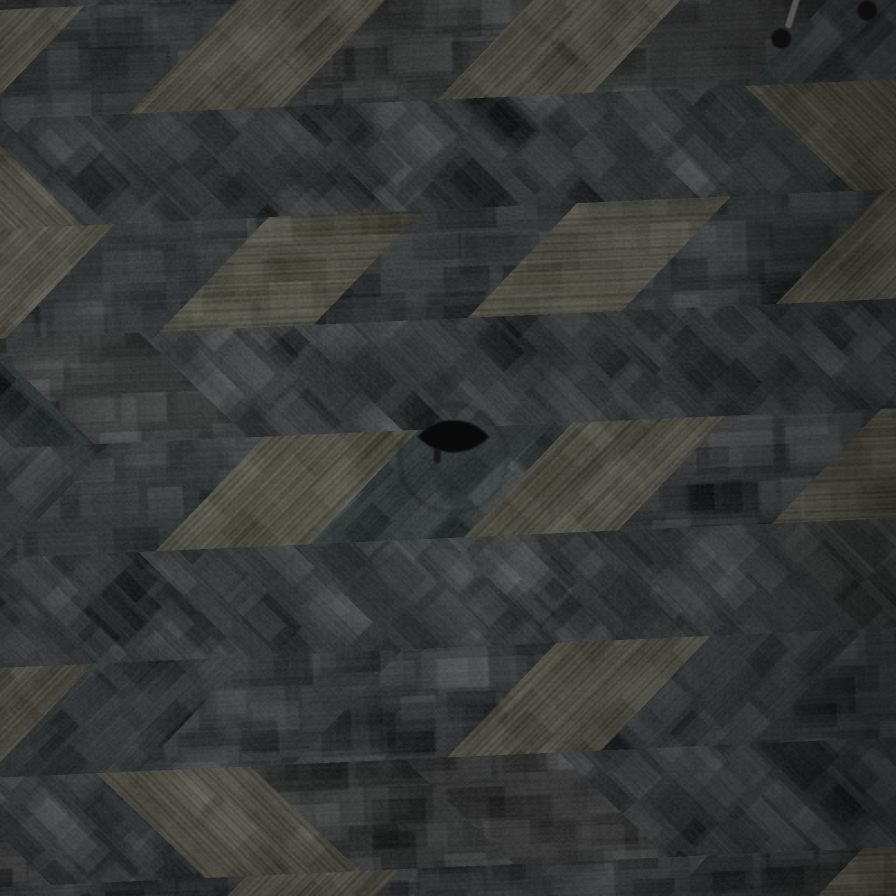
Reproduce this texture procedurally as a Shadertoy shader.

```glsl
// Dim patchwork carpet of slanted woven tiles with a small floor hatch.

float hash(vec2 p) {
    return fract(sin(dot(p, vec2(127.1, 311.7))) * 43758.545);
}

// Soft shaded rectangles of random size, in three staggered layers
float patches(vec2 p, float seed) {
    float sum = 0.0;
    for (int i = 0; i < 3; i++) {
        float layer = float(i);
        vec2 size = vec2(0.1, 0.066) * (1.0 - 0.2 * layer);
        vec2 q = p / size + seed * 37.0 + layer * 5.37;
        q.x += hash(vec2(floor(q.y), seed + layer));
        vec2 id = floor(q) + layer * 19.0;
        vec2 f = fract(q);
        float shade = hash(id + seed) - 0.5;
        vec2 halfSize = 0.32 + 0.17 * vec2(hash(id + 3.1), hash(id + 8.7));
        vec2 edge = smoothstep(vec2(0.0), vec2(0.05), halfSize - abs(f - 0.5));
        float fade = mix(0.4, 1.0, hash(id + 5.5) > 0.5 ? f.x : f.y);
        sum += shade * fade * edge.x * edge.y;
    }
    return sum;
}

// Irregular fine threads running across coordinate x
float threads(float x, float seed) {
    return 0.4 * sin(x * 810.0 + seed * 40.0 + 2.0 * sin(x * 93.0))
         + 0.35 * sin(x * 1290.0 + 3.0 * sin(x * 61.0 + seed * 9.0))
         + 0.25 * sin(x * 373.0 + seed * 17.0);
}

float segment(vec2 p, vec2 a, vec2 b) {
    vec2 ab = b - a;
    return length(p - a - ab * clamp(dot(p - a, ab) / dot(ab, ab), 0.0, 1.0));
}

vec3 carpet(vec2 uv) {
    // Sloping rows of parallelograms that lean alternately right and left
    float y = (uv.y - 0.045 * uv.x) * 8.17 - 0.08;
    float row = floor(y);
    bool oddRow = mod(row, 2.0) > 0.5;
    float lean = oddRow ? 1.0 : -1.0;
    float start = (oddRow ? 0.17 : 0.25) + 0.06 * (hash(vec2(row, 2.0)) - 0.5);
    float column = floor((uv.x - start - lean * fract(y) * 0.122) / 0.172);
    float seed = hash(vec2(column, row) + 4.3);
    float chance = oddRow ? 0.8 : 0.3;
    bool warm = mod(column, 2.0) < 0.5 && hash(vec2(row, column) + 9.0) < chance;

    // Weave direction of this tile
    bool diagonal = (warm || !oddRow) ? seed < 0.85 : seed < 0.25;
    float angle = diagonal ? lean * 0.785 : 0.04;
    vec2 along = vec2(cos(angle), sin(angle));
    vec2 p = vec2(dot(uv, along), dot(uv, vec2(-along.y, along.x)));
    float block = patches(p, seed);
    float thread = threads(p.y, seed);

    // Slate tiles and straw-striped tiles
    vec3 slate = mix(vec3(0.182, 0.200, 0.204), vec3(0.203, 0.204, 0.206), seed);
    vec3 straw = vec3(0.283, 0.281, 0.247);
    vec3 color = warm ? straw : slate;
    color += block * (warm ? 0.09 : 0.125);
    color += thread * (warm ? vec3(0.043, 0.042, 0.032) : vec3(0.012));
    color += 0.03 * (hash(floor(uv * 400.0)) - 0.5);

    // Room light, falling off to the right and the corners
    vec2 c = uv - vec2(0.4, 0.5);
    return color * (1.09 - 0.4 * dot(c, c) - 0.18 * smoothstep(0.7, 1.0, uv.x));
}

vec3 scene(vec2 uv) {
    vec3 color = carpet(uv);

    // Round floor plate with its lens-shaped opening and pull tab
    vec2 h = uv - vec2(0.506, 0.513);
    float plate = length(h + vec2(0.0, 0.025));
    color *= 1.0 - 0.14 * smoothstep(0.006, 0.0, abs(plate - 0.06));
    float lens = max(length(h - vec2(0.0, 0.035)), length(h + vec2(0.0, 0.035))) - 0.053;
    color = mix(color, vec3(0.045, 0.04, 0.04), smoothstep(0.002, -0.002, lens));
    float tab = segment(h, vec2(-0.018, -0.017), vec2(-0.018, -0.026)) - 0.003;
    color = mix(color, vec3(0.09), smoothstep(0.003, -0.001, tab));

    // Chair leg and casters in the upper corner
    float caster = min(length(uv - vec2(0.872, 0.957)), length(uv - vec2(0.968, 0.988))) - 0.011;
    color = mix(color, vec3(0.055), smoothstep(0.002, -0.002, caster));
    float leg = segment(uv, vec2(0.88, 0.972), vec2(0.892, 1.01)) - 0.003;
    return mix(color, vec3(0.33), smoothstep(0.002, -0.001, leg));
}

void mainImage(out vec4 fragColor, in vec2 fragCoord) {
    // Four samples per pixel smooth the tile edges and threads
    vec3 color = vec3(0.0);
    for (int i = 0; i < 4; i++) {
        vec2 offset = vec2(i % 2, i / 2) * 0.5 - 0.25;
        color += scene((fragCoord + offset) / iResolution.xy);
    }
    fragColor = vec4(color / 4.0, 1.0);
}
```
